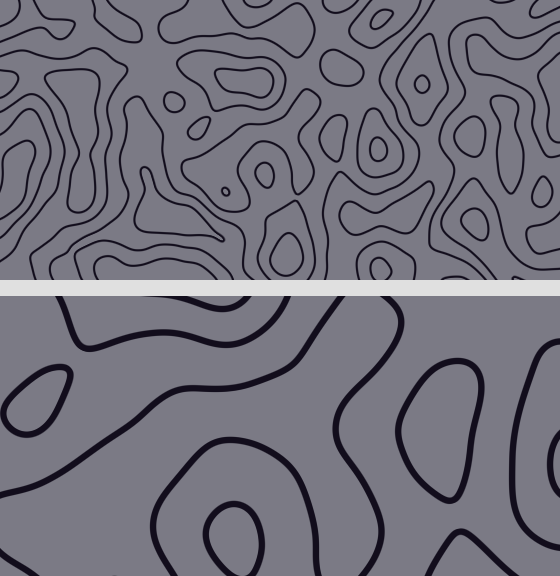
Top, the full canvas; bottom, a detail of the centre.
This pattern is drawn by a Shadertoy shader. Its source:

```glsl
// Topographic contour map: dark, even-width level lines over a flat slate ground.

const vec3  GROUND_COLOR   = vec3(0.482, 0.480, 0.520);
const vec3  INK_COLOR      = vec3(0.070, 0.050, 0.110);
const float HILL_FREQUENCY = 4.1;     // noise cells per canvas height
const float LEVEL_STEP     = 0.235;   // height between neighbouring contours
const float LINE_HALFWIDTH = 0.0038;  // in canvas heights
const float EDGE_SOFTNESS  = 0.75;    // in output pixels
const float DETAIL_AMOUNT  = 0.10;    // strength of the finer layer
const float DETAIL_SCALE   = 2.1;
const vec2  MAP_OFFSET     = vec2(17.3, 42.6);
const float TAU            = 6.2831853;

float hash(vec2 p) {
    vec3 q = fract(p.xyx * vec3(0.1031, 0.1030, 0.0973));
    q += dot(q, q.yzx + 33.33);
    return fract((q.x + q.y) * q.z);
}

// Random unit slope at a lattice point
vec2 slopeAt(vec2 cell) {
    float angle = TAU * hash(cell);
    return vec2(cos(angle), sin(angle));
}

// Gradient noise: x holds the height, yz its exact derivatives
vec3 terrainNoise(vec2 p) {
    vec2 i = floor(p);
    vec2 f = p - i;
    vec2 u  = f * f * f * (f * (f * 6.0 - 15.0) + 10.0);
    vec2 du = 30.0 * f * f * (f * (f - 2.0) + 1.0);

    vec2 ga = slopeAt(i);
    vec2 gb = slopeAt(i + vec2(1.0, 0.0));
    vec2 gc = slopeAt(i + vec2(0.0, 1.0));
    vec2 gd = slopeAt(i + vec2(1.0, 1.0));

    float a = dot(ga, f);
    float b = dot(gb, f - vec2(1.0, 0.0));
    float c = dot(gc, f - vec2(0.0, 1.0));
    float d = dot(gd, f - vec2(1.0, 1.0));

    float height = mix(mix(a, b, u.x), mix(c, d, u.x), u.y);
    vec2 slope = mix(mix(ga, gb, u.x), mix(gc, gd, u.x), u.y)
               + du * vec2(mix(b - a, d - c, u.y), mix(c - a, d - b, u.x));
    return vec3(height, slope);
}

// Broad hills plus a faint finer layer; slope is per canvas height
vec3 terrain(vec2 uv) {
    vec2 p = uv * HILL_FREQUENCY + MAP_OFFSET;
    vec3 hills  = terrainNoise(p);
    vec3 detail = terrainNoise(p * DETAIL_SCALE + 71.4) * DETAIL_AMOUNT;
    detail.yz *= DETAIL_SCALE;
    vec3 land = hills + detail;
    land.yz *= HILL_FREQUENCY;
    return land;
}

void mainImage(out vec4 fragColor, in vec2 fragCoord) {
    vec2 uv = fragCoord / iResolution.y;
    vec3 land = terrain(uv);

    // Distance to the nearest level line, estimated from height and slope
    float levelGap = abs(fract(land.x / LEVEL_STEP) - 0.5) * LEVEL_STEP;
    float dist = levelGap / max(length(land.yz), 0.001);

    // Ink with smoothed edges
    float blur = EDGE_SOFTNESS / iResolution.y;
    float ink = 1.0 - smoothstep(LINE_HALFWIDTH - blur, LINE_HALFWIDTH + blur, dist);
    fragColor = vec4(mix(GROUND_COLOR, INK_COLOR, ink), 1.0);
}
```
